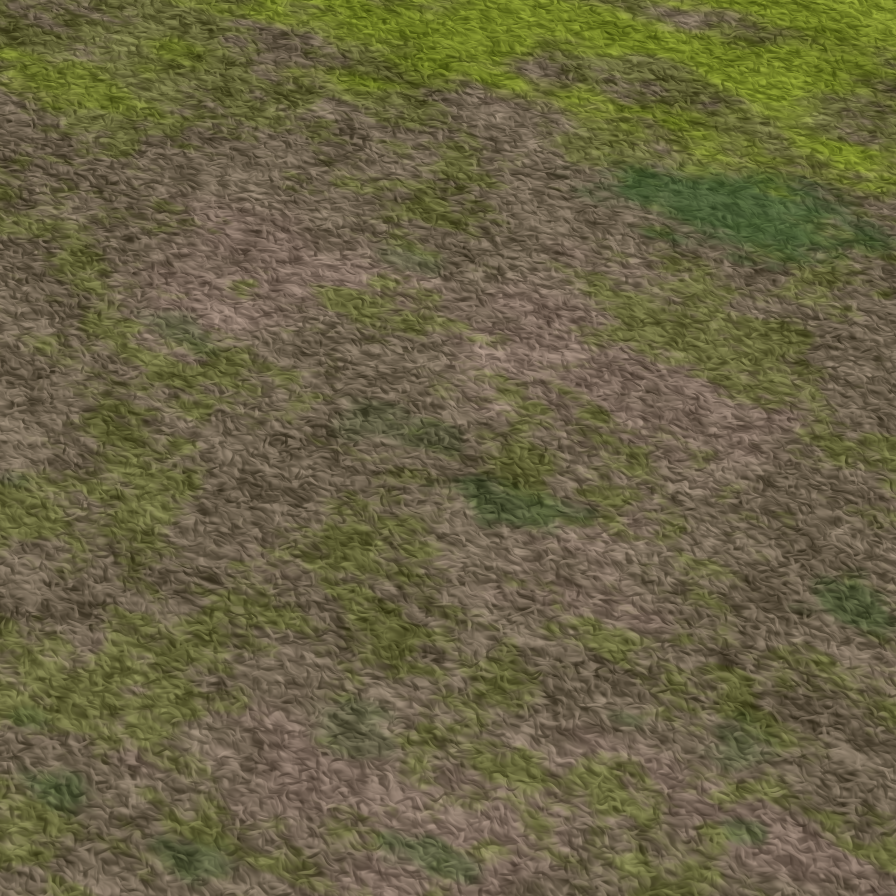
A Shadertoy shader for this texture:

```glsl
// A dry, trampled lawn seen at a slant: curled straw blades, olive growth,
// dark green tufts and a lush strip far off. Layers of scattered curved
// blades give the tone; noise masks choose between the grass colours.

vec4 hash4(vec2 p) {
    vec4 h = fract(p.xyxy * vec4(.1031, .1030, .0973, .1099));
    h += dot(h, h.wzxy + 33.33);
    return fract((h.xxyz + h.yzzw) * h.zywx);
}

float noise(vec2 p) {
    vec2 i = floor(p), f = fract(p);
    f = f * f * (3. - 2. * f);
    return mix(mix(hash4(i).x, hash4(i + vec2(1, 0)).x, f.x),
               mix(hash4(i + vec2(0, 1)).x, hash4(i + vec2(1, 1)).x, f.x), f.y);
}

float fbm(vec2 p) {
    float sum = 0., amp = .53;
    for (int k = 0; k < 4; k++) {
        sum += amp * noise(p);
        p = mat2(1.6, 1.2, -1.2, 1.6) * p + 7.3;
        amp *= .5;
    }
    return sum;
}

vec2 turn(vec2 p, float a) {
    return vec2(cos(a) * p.x + sin(a) * p.y, cos(a) * p.y - sin(a) * p.x);
}

// Lays one curved blade per cell over the tone below it
float layBlades(vec2 p, float tone, float seed) {
    for (int j = -1; j <= 1; j++)
    for (int i = -1; i <= 1; i++) {
        vec2 cell = floor(p) + vec2(i, j);
        vec4 rnd = hash4(cell + seed);
        vec2 d = turn(p - cell - rnd.xy, -.58 + (rnd.z - .5) * 1.9);
        d.y += (fract(rnd.w * 17.) - .5) * 1.1 * d.x * d.x;
        float cover = smoothstep(1., .35, length(d / vec2(.85, .22)));
        tone = mix(tone, mix(.08, .92, rnd.w) + d.y * 1.2, cover * .82);
    }
    return tone;
}

// Soft ellipse with a ragged rim
float tuft(vec2 p, vec2 size, float rag) {
    return smoothstep(1.25, .45, length(turn(p, -.22) / size) + rag);
}

void mainImage(out vec4 fragColor, in vec2 fragCoord) {
    vec2 uv = fragCoord / iResolution.xy;

    // Ground plane: features shrink and flatten toward the top
    vec2 ground = vec2((uv.x - .5) * (1. + .25 * uv.y), uv.y + .5 * uv.y * uv.y) + 3.;
    vec2 slant = turn(ground, -.4);
    vec2 warped = ground + .006 * (vec2(noise(ground * 70.), noise(ground * 70. + 31.)) - .5);

    // Blade tone
    float tone = noise(slant * vec2(60., 150.));
    for (int k = 0; k < 4; k++) {
        float layer = float(k);
        tone = layBlades(warped * (50. + 7. * layer) + layer * 5.7, tone, layer * 61.);
    }
    tone = mix(tone, noise(slant * vec2(75., 190.) + 9.), .22);
    float broad = fbm(slant * vec2(5., 8.));
    float clump = fbm(slant * vec2(18., 30.) + 40.);
    tone += (broad - .5) * .3 + (clump - .5) * .4;
    tone = clamp(.5 + (tone - .5) * .95, -.1, 1.15);

    // Straw, with a pinkish cast on the bare spots
    vec3 color = mix(vec3(.20, .17, .11), vec3(.65, .585, .505), tone);
    color += vec3(.025, .005, .025) * smoothstep(.5, .75, broad);

    // Olive growth, more of it far off
    float growth = fbm(slant * vec2(6., 10.) + 80.) * .65
                 + fbm(slant * vec2(26., 44.) + 15.) * .45
                 + .1 * smoothstep(.72, 1., uv.y);
    vec3 olive = mix(vec3(.19, .19, .06), vec3(.58, .59, .36), tone);
    color = mix(color, olive, .9 * smoothstep(.5, .7, growth));

    // Dark green tufts
    float rag = (clump - .5) * 1.8;
    float tufts = 0.;
    for (int k = 0; k < 16; k++) {
        vec4 rnd = hash4(vec2(float(k) * 3.7, 12.));
        vec2 size = vec2(.035, .018) * (.6 + rnd.z);
        tufts = max(tufts, tuft(uv - rnd.xy * vec2(1., .8), size, rag) * (.3 + .4 * rnd.w));
    }
    tufts = max(tufts, .65 * tuft(uv - vec2(.57, .435), vec2(.075, .026), rag));
    vec3 deepGreen = mix(vec3(.11, .16, .06), vec3(.42, .50, .30), tone);
    color = mix(color, deepGreen, tufts);

    // Broad bluish green patch, its blades softer
    float patchMask = tuft(uv - vec2(.82, .765), vec2(.155, .045), rag * .6);
    vec3 patchGreen = mix(vec3(.16, .24, .11), vec3(.38, .48, .29), tone);
    color = mix(color, patchGreen, .85 * patchMask);

    // Lush sunlit strip along the far right, broken into streaks
    float streak = fbm(turn(uv, -.2) * vec2(9., 26.) + 5.);
    float lush = smoothstep(-.04, .13, uv.y + .2 * uv.x - 1.03 + (streak - .5) * .5);
    lush = max(lush, .6 * tuft(uv - vec2(.08, .9), vec2(.11, .025), rag));
    vec3 lushGreen = mix(vec3(.25, .30, .04), vec3(.66, .73, .25), tone);
    color = mix(color, lushGreen, lush * .9);

    fragColor = vec4(clamp(color, 0., 1.), 1.);
}
```
